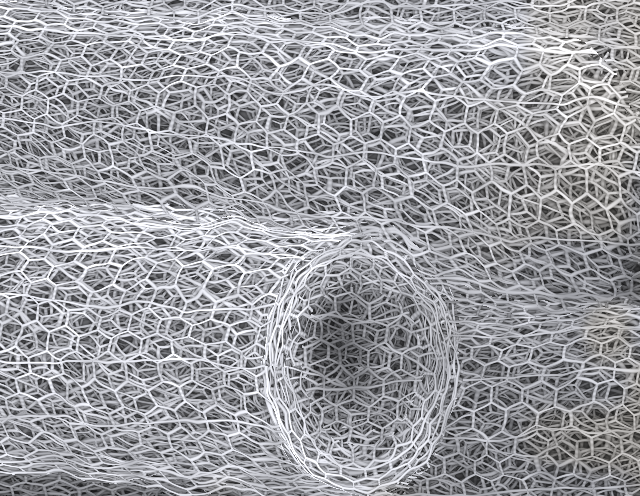
Give the GLSL for this texture, as a Shadertoy shader.

```glsl
#define CELL 0.070
#define WIRE 0.0025
#define LAYERS 13
#define WARP 0.034
#define KINK 0.007
#define SHADOW 0.15
#define DEEP_TONE 0.37
#define TOP_TONE 1.0
#define BASE_TONE 0.34
#define COOL vec3(0.982, 0.99, 1.027)
#define WARM vec3(1.03, 1.0, 0.95)
#define FLATTEST 0.28

// Mesh coordinates in cells, their screen gradients, and brightness
struct Surface { vec2 uv; vec2 stretch; float light; };

float hash(vec2 p) {
    return fract(sin(dot(p, vec2(127.1, 311.7))) * 43758.5453);
}

float noise(vec2 p) {
    vec2 i = floor(p), f = fract(p);
    f = f * f * (3.0 - 2.0 * f);
    return mix(mix(hash(i), hash(i + vec2(1, 0)), f.x),
               mix(hash(i + vec2(0, 1)), hash(i + vec2(1, 1)), f.x), f.y);
}

vec2 noise2(vec2 p) {
    return vec2(noise(p), noise(p + vec2(37.2, 91.7))) - 0.5;
}

// Arc length over a cylinder, with a bounded slope at its outline
float arc(float t) {
    float r = abs(t), edge = sqrt(1.0 - FLATTEST * FLATTEST);
    return sign(t) * (asin(min(r, edge)) + max(r - edge, 0.0) / FLATTEST);
}

float facing(float t) {
    return max(sqrt(max(1.0 - t * t, 0.0)), FLATTEST);
}

// Side of a roll; t runs from -1 to 1 across it
Surface rollSide(float x, float t, float radius, float bend, float light) {
    vec2 uv = vec2(x - bend * t * t, radius * arc(t)) / CELL;
    return Surface(uv, vec2(1.0, 1.0 / facing(t)) / CELL, light * (0.93 + 0.09 * t));
}

// Open end of the front roll: rings at the rim, dim mesh inside
Surface rollMouth(vec2 q, float depth) {
    float r = length(q), radius = 0.23;
    float light = mix(0.8, 0.97, smoothstep(0.4, 0.95, r)) - 0.1 * q.x;
    light *= 1.0 - 0.4 * smoothstep(0.65, 0.0, length((q - vec2(-0.2, 0.15)) * vec2(1.3, 0.9)));
    if (r < 0.25 + 0.65 * depth)
        return Surface(q * vec2(0.2, 0.27) / CELL, vec2(1.0 / CELL), light);
    float turns = atan(q.y, q.x) / 6.28318;
    return Surface(vec2(turns * 18.0, radius * arc(r) / CELL),
                   vec2(18.0 / (6.28318 * r * radius), 1.0 / (facing(r) * CELL)), light);
}

// Picks the foremost roll at a point; depth varies the outlines
Surface pile(vec2 p, float depth) {
    vec2 mouth = (p - vec2(0.715, 0.272)) / vec2(0.198, 0.268);
    mouth /= mix(0.84, 1.04, fract(depth * 7.0));
    if (dot(mouth, mouth) < 1.0) return rollMouth(mouth, depth);

    float front = (p.y - 0.325 + 0.08 * p.x) / 0.275;
    float lip = 0.715 + 0.19 * sqrt(max(1.0 - front * front, 0.0));
    if (p.x < lip && abs(front) < 1.0)
        return rollSide(p.x, front, 0.275, 0.15, 1.05);

    float right = (p.y - 0.125) / 0.262;
    if (p.x > 0.5 && right < 1.0)
        return rollSide(p.x, max(right, -1.0), 0.262, 0.05, 0.82);

    float radius = 0.2 + 0.07 * p.x;
    float upper = (p.y - 0.8 + 0.13 * p.x) / radius;
    float cap = 0.16 * sqrt(max(1.0 - upper * upper, 0.0));
    float dim = 0.2 * smoothstep(0.85, 1.3, p.x) * smoothstep(0.3, -0.6, upper);
    if (abs(upper) < 1.0 && p.x < 1.13 + cap)
        return rollSide(p.x, upper, 0.24, 0.09, 1.0 - dim);

    // Loose mesh behind and below the rolls
    float light = mix(0.62, 0.92, smoothstep(0.5, 0.9, p.y));
    return Surface(p * vec2(1.0, 1.4) / CELL, vec2(1.0, 1.4) / CELL, light);
}

// Screen distance to a hexagonal wire net; z marks the twisted edges
vec3 hexNet(vec2 uv, vec2 stretch, mat2 turn) {
    vec2 period = vec2(1.0, 1.7320508);
    uv = turn * uv;
    vec2 a = mod(uv, period) - 0.5 * period;
    vec2 b = mod(uv - 0.5 * period, period) - 0.5 * period;
    vec2 g = dot(a, a) < dot(b, b) ? a : b;
    vec2 n0 = vec2(1, 0), n1 = vec2(0.5, 0.866), n2 = vec2(0.5, -0.866);
    float d0 = (0.5 - abs(dot(g, n0))) / length((n0 * turn) * stretch);
    float d1 = (0.5 - abs(dot(g, n1))) / length((n1 * turn) * stretch);
    float d2 = (0.5 - abs(dot(g, n2))) / length((n2 * turn) * stretch);
    float diagonal = min(d1, d2);
    return vec3(min(d0, diagonal), g.y, step(d0, diagonal));
}

// Screen distance to long loose wires running along the roll
float strands(vec2 uv, vec2 stretch, float slope) {
    vec2 across = vec2(slope, 0.55);
    return abs(fract(dot(uv, across)) - 0.5) / length(across * stretch);
}

void mainImage(out vec4 fragColor, in vec2 fragCoord) {
    vec2 p = fragCoord / iResolution.y;
    float soft = 0.6 / iResolution.y;
    float tone = BASE_TONE * pile(p, 0.5).light * (0.7 + 0.6 * noise(p * 30.0));

    // Wire nets from the deepest to the nearest
    for (int i = 0; i < LAYERS; i++) {
        float k = float(i) / float(LAYERS - 1);
        vec2 seed = vec2(float(i) * 17.3 + 3.0, float(i) * 9.1);
        float depth = hash(seed);
        vec2 q = p + WARP * noise2(p * 11.0 + seed) + KINK * noise2(p * 38.0 + seed);
        q += 0.03 * (vec2(hash(seed + 1.0), hash(seed + 2.0)) - 0.5);
        Surface s = pile(q, depth);

        // Each net is pulled and turned a little differently
        float angle = (depth - 0.5) * mix(1.4, 0.5, k);
        mat2 turn = mat2(cos(angle), sin(angle), -sin(angle), cos(angle));
        vec2 shift = vec2(hash(seed + 3.0), hash(seed + 4.0));
        vec2 pull = mix(vec2(0.75, 0.9), vec2(1.1, 1.5), shift.yx);
        vec3 net = hexNet(s.uv * pull + shift * 5.0, s.stretch * pull, turn);
        float loose = strands(s.uv + shift * 9.0, s.stretch, 1.1 * (shift.x - 0.5));
        if (loose < net.x) net = vec3(loose, 0.0, 0.0);

        // Twisted edges are thicker and striped
        float width = WIRE * (0.9 + 0.2 * depth + 0.25 * net.z);
        float stripe = 1.0 - 0.13 * net.z * (0.5 + 0.5 * sin(net.y * 36.0));
        float across = min(net.x / width, 1.0);
        float wire = mix(DEEP_TONE, TOP_TONE, k) * s.light * stripe;
        wire *= (1.0 - 0.25 * across * across) * (0.84 + 0.3 * noise(p * 24.0 + seed));

        tone *= 1.0 - SHADOW * smoothstep(3.2 * width, width, net.x);
        tone = mix(tone, wire, 1.0 - smoothstep(width - soft, width + soft, net.x));
    }

    // Cool zinc, with rusty traces to the right and at the ground
    float rust = max(smoothstep(0.8, 1.3, p.x), smoothstep(0.06, 0.0, p.y));
    rust *= smoothstep(0.35, 0.75, noise(p * 9.0)) * (1.0 - 0.6 * tone);
    fragColor = vec4(clamp(tone * mix(COOL, WARM, rust), 0.0, 1.0), 1.0);
}
```
